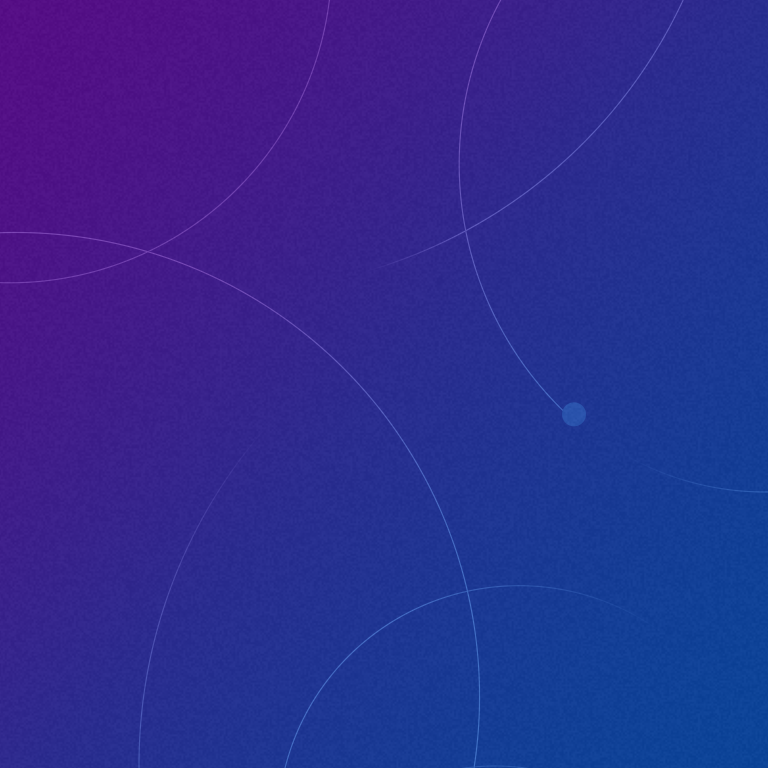
Write a three.js fragment shader that draws this background.

```glsl
// Diagonal violet-to-blue gradient with fine grain, thin fading arcs and one small dot.
#define LINE_HALF_WIDTH 0.00075
#define LINE_OPACITY 0.55
#define GRAIN_SCALE 400.0
#define GRAIN_AMOUNT 0.034
#define GRADIENT_DIR vec2(0.525, 0.475)
#define GRADIENT_EASE 0.7
#define VIOLET vec3(0.336, 0.054, 0.522)
#define INDIGO vec3(0.170, 0.172, 0.560)
#define BLUE vec3(0.046, 0.268, 0.597)
#define LINE_VIOLET vec3(0.62, 0.42, 0.84)
#define LINE_BLUE vec3(0.38, 0.60, 0.92)
#define DOT_COLOR vec3(0.165, 0.325, 0.675)

varying vec2 vUv;

float hash(vec2 cell) {
  vec3 q = fract(vec3(cell.xyx) * 0.1031);
  q += dot(q, q.yzx + 33.33);
  return fract((q.x + q.y) * q.z);
}

float valueNoise(vec2 p) {
  vec2 cell = floor(p);
  vec2 f = fract(p);
  f = f * f * (3.0 - 2.0 * f);
  float low = mix(hash(cell), hash(cell + vec2(1.0, 0.0)), f.x);
  float high = mix(hash(cell + vec2(0.0, 1.0)), hash(cell + 1.0), f.x);
  return mix(low, high, f.y);
}

// Smooth coverage of a signed distance, one pixel wide at the edge.
float coverage(float dist, float pixel) {
  return clamp(0.5 - dist / pixel, 0.0, 1.0);
}

float ring(vec2 p, vec2 center, float radius, float pixel) {
  return coverage(abs(length(p - center) - radius) - LINE_HALF_WIDTH, pixel);
}

// Ramp from 0 at x = hidden to 1 at x = shown, in either direction.
float fade(float x, float hidden, float shown) {
  return clamp((x - hidden) / (shown - hidden), 0.0, 1.0);
}

void main() {
  vec2 p = vUv;
  float pixel = max(fwidth(p.x), 0.0001);

  // Eased gradient from the upper left to the lower right
  float t = dot(vec2(p.x, 1.0 - p.y), GRADIENT_DIR);
  t = mix(t, smoothstep(0.0, 1.0, t), GRADIENT_EASE);
  vec3 color = t < 0.5 ? mix(VIOLET, INDIGO, t * 2.0) : mix(INDIGO, BLUE, t * 2.0 - 1.0);

  // Full arcs
  float lines = 0.85 * ring(p, vec2(0.0130, 1.0508), 0.4190, pixel);
  lines = max(lines, ring(p, vec2(0.0202, 0.0931), 0.6042, pixel));

  // Arc that ends at the dot
  lines = max(lines, ring(p, vec2(1.0469, 0.7865), 0.4490, pixel) * fade(p.x, 0.748, 0.742));

  // Arcs that fade out along their length
  lines = max(lines, ring(p, vec2(0.2956, 1.2760), 0.6549, pixel) * fade(p.x, 0.475, 0.61));
  lines = max(lines, ring(p, vec2(0.8477, 0.0039), 0.6667, pixel) * 0.75 * fade(p.x, 0.35, 0.20));
  lines = max(lines, ring(p, vec2(0.6758, -0.0768), 0.3142, pixel) * fade(p.x, 0.87, 0.52));
  lines = max(lines, ring(p, vec2(0.9961, 0.7279), 0.3685, pixel) * 0.7 * fade(p.x, 0.81, 1.0));
  lines = max(lines, ring(p, vec2(0.6445, -0.2904), 0.2930, pixel) * 0.5);

  vec3 lineColor = mix(LINE_VIOLET, LINE_BLUE, smoothstep(0.2, 0.75, t));
  color = mix(color, lineColor, lines * LINE_OPACITY);

  // Dot
  float dotDistance = length(p - vec2(0.7474, 0.4605)) - 0.0156;
  color = mix(color, DOT_COLOR, coverage(dotDistance, pixel));

  // Grain
  color += (valueNoise(p * GRAIN_SCALE) - 0.5) * GRAIN_AMOUNT;

  gl_FragColor = vec4(color, 1.0);
}
```
